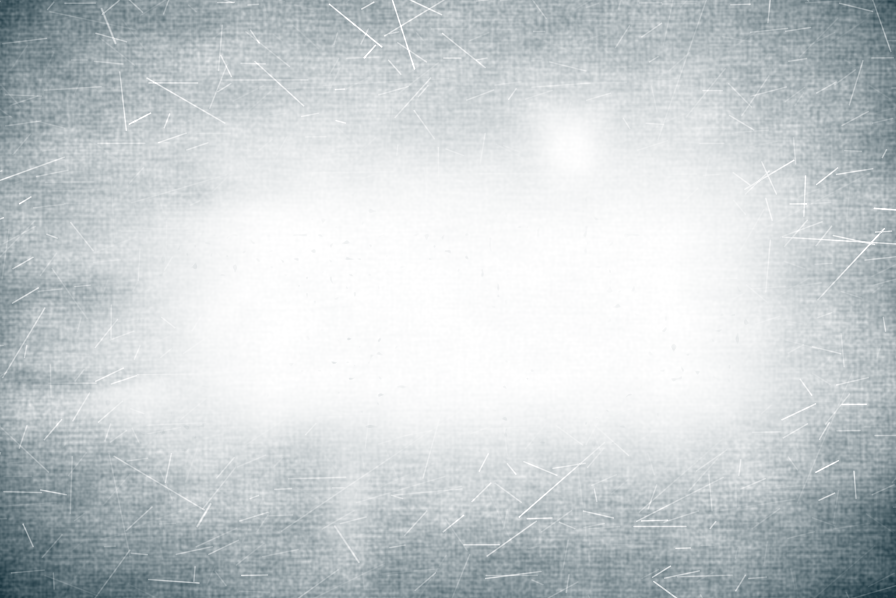
Give the GLSL for this texture, as a WebGL 2 fragment shader.

```glsl
#version 300 es
precision highp float;
// Pale scratched metal: white centre, cold grey worn margins, brushed grain.

#define STAIN 0.13
#define GRAIN 0.075
#define WEAVE 0.085
#define SCRATCH 0.24
#define SCRATCH_WIDTH 0.0007
#define SPECKS 0.10
#define RIM 0.030

uniform vec2 u_resolution;
out vec4 fragColor;

vec2 hash2(vec2 p) {
  vec3 q = fract(vec3(p.xyx) * vec3(0.1031, 0.1030, 0.0973));
  q += dot(q, q.yzx + 33.33);
  return fract((q.xx + q.yz) * q.zy);
}

float corner(vec2 cell, vec2 f, vec2 o) {
  float a = 6.2832 * hash2(cell + o).x;
  return dot(vec2(cos(a), sin(a)), f - o);
}

// Gradient noise, about -0.7 to 0.7
float noise(vec2 p) {
  vec2 i = floor(p), f = p - i;
  vec2 u = f * f * f * (f * (f * 6.0 - 15.0) + 10.0);
  float low = mix(corner(i, f, vec2(0)), corner(i, f, vec2(1, 0)), u.x);
  float high = mix(corner(i, f, vec2(0, 1)), corner(i, f, vec2(1)), u.x);
  return mix(low, high, u.y);
}

float fbm(vec2 p) {
  float sum = 0.0, amp = 0.6;
  for (int i = 0; i < 5; i++) {
    sum += amp * noise(p);
    p = mat2(1.6, 1.0, -1.0, 1.6) * p + 17.3;
    amp *= 0.55;
  }
  return sum;
}

float blob(vec2 uv, vec2 centre, vec2 radius) {
  vec2 d = (uv - centre) / radius;
  return exp(-dot(d, d));
}

float segment(vec2 p, vec2 a, vec2 b) {
  vec2 pa = p - a, ba = b - a;
  return length(pa - ba * clamp(dot(pa, ba) / dot(ba, ba), 0.0, 1.0));
}

float stroke(float d, float width) {
  return 1.0 - smoothstep(0.0, width + 1.0 / u_resolution.y, d);
}

// One jittered scratch per cell, in layers of shrinking size
float scratches(vec2 p) {
  float sum = 0.0, scale = 2.5;
  for (int layer = 0; layer < 5; layer++) {
    vec2 q = p * scale + float(layer) * 13.7, cell = floor(q);
    for (int n = 0; n < 9; n++) {
      vec2 id = cell + vec2(n % 3 - 1, n / 3 - 1);
      vec2 place = hash2(id + 5.1), look = hash2(id + 91.7);
      float tilt = place.y > 0.5 ? 12.0 * pow(look.x - 0.5, 3.0) : 3.1416 * look.x;
      vec2 dir = vec2(cos(tilt), sin(tilt)) * mix(0.15, 0.65, look.y);
      vec2 mid = id + 0.3 + 0.4 * place;
      float d = segment(q, mid - dir, mid + dir) / scale;
      sum += stroke(d, SCRATCH_WIDTH) * place.x * place.x;
    }
    scale *= 1.7;
  }
  return sum;
}

// Broad light: each side fades separately, with a thin dark rim
float margins(vec2 uv) {
  float d = 0.25 * smoothstep(0.58, 1.03, uv.y);
  d += 0.37 * smoothstep(0.38, -0.03, uv.y);
  d += 0.21 * smoothstep(0.31, 0.0, uv.x);
  d += 0.21 * smoothstep(0.75, 1.0, uv.x);
  vec2 rim = exp(-min(uv, 1.0 - uv) / RIM);
  return d + 0.12 * rim.x + 0.06 * rim.y;
}

// Large smudges (positive darkens) and rubbed light patches
float patches(vec2 uv) {
  float d = 0.10 * blob(uv, vec2(0.08, 0.51), vec2(0.07, 0.022));
  d += 0.12 * blob(uv, vec2(0.07, 0.37), vec2(0.08, 0.018));
  d += 0.07 * blob(uv, vec2(0.22, 0.685), vec2(0.06, 0.025));
  d += 0.07 * blob(uv, vec2(0.17, 0.96), vec2(0.12, 0.025));
  d += 0.05 * blob(uv, vec2(0.73, 0.16), vec2(0.10, 0.04));
  d += 0.05 * blob(uv, vec2(0.32, 0.23), vec2(0.07, 0.05));
  d -= 0.10 * blob(uv, vec2(0.64, 0.78), vec2(0.04, 0.07));
  d -= 0.08 * blob(uv, vec2(0.14, 0.33), vec2(0.05, 0.05));
  d -= 0.10 * blob(uv, vec2(0.39, 0.12), vec2(0.025, 0.09));
  return d - 0.08 * blob(uv, vec2(0.12, 0.07), vec2(0.04, 0.04));
}

void main() {
  vec2 uv = gl_FragCoord.xy / u_resolution;
  vec2 p = gl_FragCoord.xy / u_resolution.y;
  vec2 warped = uv + 0.035 * vec2(fbm(p * 5.0), fbm(p * 5.0 + 40.0));

  float dark = max(margins(warped) + patches(warped), 0.0);
  float wear = smoothstep(0.0, 0.30, dark);

  // Cloudy stains, brushed threads and fine grain
  dark += STAIN * (0.15 + wear) * (fbm(p * vec2(3.0, 8.0)) + 0.6 * fbm(p * 14.0 + 9.0));
  float threads = noise(p * vec2(14.0, 190.0)) + 0.6 * noise(p * vec2(190.0, 18.0) + 31.0);
  dark += WEAVE * (0.10 + wear) * threads;
  dark += GRAIN * (0.14 + wear) * (noise(p * 170.0) + noise(p * 110.0 + 7.0));

  // Small pits gathered in a band below the middle
  float pits = smoothstep(0.36, 0.55, noise(p * 75.0 + 3.0)) * smoothstep(-0.05, 0.3, fbm(p * 6.0 + 60.0));
  dark += SPECKS * pits * blob(uv, vec2(0.45, 0.40), vec2(0.40, 0.22));

  // Scattered scratches, then three bolder gouges
  float marks = scratches(p) * (0.6 + 0.8 * smoothstep(-0.2, 0.3, noise(p * 4.0 + 22.0)));
  marks += 0.9 * stroke(segment(p, vec2(0.170, 0.985), vec2(0.193, 0.928)), 0.0015);
  marks += 0.9 * stroke(segment(p, vec2(0.330, 0.120), vec2(0.352, 0.157)), 0.0015);
  marks += 0.7 * stroke(segment(p, vec2(0.560, 0.120), vec2(0.600, 0.060)), 0.0012);
  dark -= SCRATCH * wear * min(marks, 1.2);

  // Cold tint grows with darkness
  float shade = clamp(dark + 0.008, 0.0, 0.78);
  vec3 colour = 1.0 - shade * vec3(1.13, 1.0, 0.95);
  fragColor = vec4(clamp(colour, 0.0, 1.0), 1.0);
}
```
